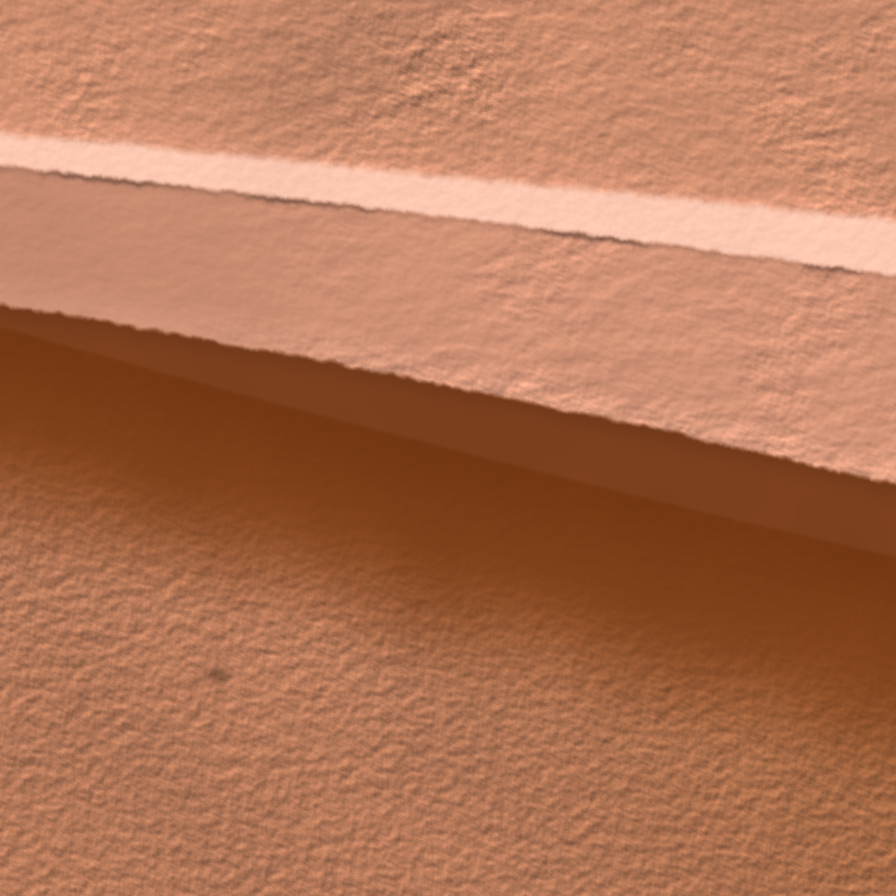
Give the GLSL for this texture, as a three.js fragment shader.

```glsl
// Sunlit terracotta plaster: a sloping ledge with a bright upper lip, a dark underside
// and a soft cast shadow on the wall below. Curved edge lines divide the regions,
// and gradient noise, lit as a height field, gives the rough plaster grain.
varying vec2 vUv;

vec2 gradientAt(vec2 cell) {
  vec3 h = fract(vec3(cell.xyx) * vec3(0.1031, 0.1030, 0.0973));
  h += dot(h, h.yzx + 33.33);
  float angle = 6.2832 * fract((h.x + h.y) * h.z);
  return vec2(cos(angle), sin(angle));
}

float gradientNoise(vec2 p) {
  vec2 i = floor(p);
  vec2 f = fract(p);
  vec2 u = f * f * f * (f * (f * 6.0 - 15.0) + 10.0);
  vec2 e = vec2(1.0, 0.0);
  float a = dot(gradientAt(i), f);
  float b = dot(gradientAt(i + e.xy), f - e.xy);
  float c = dot(gradientAt(i + e.yx), f - e.yx);
  float d = dot(gradientAt(i + e.xx), f - e.xx);
  return mix(mix(a, b, u.x), mix(c, d, u.x), u.y);
}

float fbm(vec2 p) {
  float sum = 0.0;
  float gain = 0.55;
  for (int k = 0; k < 4; k++) {
    sum += gain * gradientNoise(p);
    p = mat2(0.8, -0.6, 0.6, 0.8) * p * 1.9 + 7.3;
    gain *= 0.55;
  }
  return sum;
}

// Slope of the plaster towards the light at the upper left
float relief(vec2 p, vec2 frequency) {
  vec2 toLight = vec2(-0.0012, 0.0022);
  return fbm((p - toLight) * frequency) - fbm((p + toLight) * frequency);
}

// Height at x of a gently curved edge
float edgeLine(float x, float start, float slope, float bend) {
  return start + x * (slope + bend * x);
}

float above(float y, float edge, float softness) {
  return smoothstep(edge - softness, edge + softness, y);
}

float blob(vec2 p, vec2 center, vec2 size) {
  vec2 d = (p - center) / size;
  return exp(-dot(d, d));
}

void main() {
  vec2 p = vUv;
  float wobble = 0.006 * fbm(p * vec2(22.0, 9.0));
  float chips = 0.006 * fbm(p * vec2(55.0, 30.0) + 19.0);
  float mottling = fbm(p * 5.0 + 3.0);

  // Region edges, from top to bottom
  float lipTop = edgeLine(p.x, 0.852, -0.097, 0.0) + wobble + chips;
  float lipBottom = edgeLine(p.x, 0.815, -0.105, -0.017) + chips;
  float ledgeBottom = edgeLine(p.x, 0.661, -0.165, -0.036) + wobble + chips;
  float undersideBottom = edgeLine(p.x, 0.635, -0.285, 0.028) + 0.3 * wobble;
  float shadowEnd = edgeLine(p.x, 0.445, -0.275, 0.01) + 0.03 * mottling;

  // Plaster grain, stronger in the flaking patches
  float fine = relief(p, vec2(65.0, 80.0));
  float flakes = relief(p + 4.0, vec2(24.0, 42.0));
  float patches = smoothstep(-0.05, 0.3, fbm(p * 6.0 + 11.0));

  // Lower wall and its soft shadow
  vec3 wall = mix(vec3(0.70, 0.465, 0.345), vec3(0.64, 0.405, 0.26),
                  smoothstep(0.45, 1.15, p.x + 0.7 * (p.y - 0.1)));
  wall *= 1.0 + 0.08 * mottling + 0.42 * fine + 0.2 * flakes;
  wall *= 1.0 - 0.3 * blob(p, vec2(0.243, 0.246), vec2(0.013, 0.008));
  vec3 shadow = mix(vec3(0.51, 0.26, 0.105), vec3(0.455, 0.215, 0.07),
                    above(p.y, undersideBottom - 0.06, 0.08));
  shadow *= 1.0 + 0.06 * mottling + 0.04 * fine;
  vec3 color = mix(wall, shadow, above(p.y, shadowEnd, 0.095));

  // Underside of the ledge, darkest beneath the overhang
  vec3 underside = vec3(0.49, 0.25, 0.115) * (1.0 + 0.05 * mottling);
  underside *= 1.0 - 0.1 * above(p.y, ledgeBottom - 0.012, 0.02);
  color = mix(color, underside, above(p.y, undersideBottom, 0.004));

  // Ledge face: smooth at left, rough at right and along its broken rim
  float rim = 1.0 - smoothstep(0.0, 0.05, p.y - ledgeBottom);
  float rough = 0.12 + 0.5 * smoothstep(0.15, 0.75, p.x) * (0.4 + 0.6 * patches);
  rough += 0.35 * rim * smoothstep(0.2, 0.4, p.x);
  vec3 ledge = mix(vec3(0.77, 0.535, 0.43), vec3(0.82, 0.57, 0.46), smoothstep(0.0, 0.6, p.x));
  ledge *= 1.0 + 0.06 * mottling + rough * (0.75 * flakes + 0.3 * fine);
  ledge += 0.035 * rim;
  color = mix(color, ledge, above(p.y, ledgeBottom, 0.004));

  // Bright lip with a thin broken crease below it
  float crease = blob(vec2(p.y, 0.0), vec2(lipBottom - 0.003, 0.0), vec2(0.004, 1.0));
  color *= 1.0 - crease * (0.08 + 0.25 * patches);
  vec3 lip = vec3(0.99, 0.785, 0.695) + 0.05 * fine + 0.03 * mottling;
  color = mix(color, lip, above(p.y, lipBottom, 0.004));

  // Upper wall, warmed by light reflected from the lip
  float pitted = 0.4 + 0.35 * patches + 0.3 * blob(p, vec2(0.48, 0.92), vec2(0.16, 0.1));
  vec3 upper = vec3(0.785, 0.54, 0.42) * (1.0 + 0.09 * mottling);
  upper *= 1.0 - 0.07 * blob(p, vec2(0.38, 0.95), vec2(0.12, 0.08));
  upper *= 1.0 + pitted * (0.65 * flakes + 0.4 * fine);
  upper += vec3(0.1, 0.07, 0.07) * exp(-max(p.y - lipTop, 0.0) / 0.018);
  color = mix(color, upper, above(p.y, lipTop, 0.007));

  gl_FragColor = vec4(clamp(color, 0.0, 1.0), 1.0);
}
```
